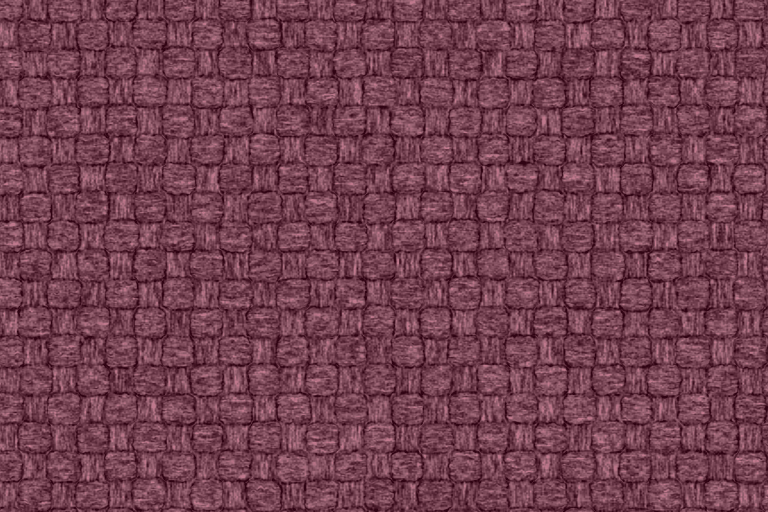
Reproduce this texture procedurally as a WebGL 1 fragment shader.

```glsl
precision highp float;
// Coarse plum basket weave: rounded weft pads on a checkerboard, with bundles
// of upright warp threads showing between them. Pads are distance functions;
// stretched value noise gives the fibres, flecks and uneven edges.

uniform vec2 u_resolution;

float hash(vec2 p) {
  vec3 q = fract(p.xyx * vec3(0.1031, 0.1030, 0.0973));
  q += dot(q, q.yzx + 33.33);
  return fract((q.x + q.y) * q.z);
}

float noise(vec2 p) {
  vec2 i = floor(p), f = fract(p);
  f = f * f * (3.0 - 2.0 * f);
  return mix(mix(hash(i), hash(i + vec2(1.0, 0.0)), f.x),
             mix(hash(i + vec2(0.0, 1.0)), hash(i + vec2(1.0, 1.0)), f.x), f.y);
}

float roundedBox(vec2 p, vec2 halfSize, float radius) {
  vec2 q = abs(p) - halfSize + radius;
  return length(max(q, 0.0)) + min(max(q.x, q.y), 0.0) - radius;
}

void main() {
  // Weave cells, counted from the top left
  vec2 uv = gl_FragCoord.xy / u_resolution;
  vec2 p = vec2(uv.x, 1.0 - uv.y) * vec2(26.85, 17.8) + vec2(0.26, 0.286);
  float pixel = 17.8 / u_resolution.y;

  // Slow drift of the yarns and fine fraying of their edges
  vec2 w = p + 0.1 * (vec2(noise(p * 0.6), noise(p * 0.6 + 40.0)) - 0.5);
  w += 0.07 * (vec2(noise(p * 8.0 + 9.0), noise(p * 8.0 + 70.0)) - 0.5);

  // Nearest weft pad, on cells of even parity
  float d = 10.0;
  vec2 id = vec2(0.0), local = vec2(0.0);
  for (int j = -1; j <= 1; j++) {
    for (int i = -1; i <= 1; i++) {
      vec2 cell = floor(w) + vec2(float(i), float(j));
      if (mod(cell.x + cell.y, 2.0) < 0.5) {
        vec2 l = w - cell - 0.5;
        vec2 size = vec2(0.53, 0.51) + 0.04 * vec2(hash(cell + 3.0), hash(cell + 8.0));
        float padDistance = roundedBox(l, size, 0.27);
        if (padDistance < d) {
          d = padDistance;
          id = cell;
          local = l;
        }
      }
    }
  }

  // Weft pad: sideways fibres that bow with its bulge, long pale flecks
  vec2 f = vec2(local.x, local.y * (1.0 + 0.6 * local.x * local.x)) + id * 7.3;
  float weft = 0.59 + 0.42 * (noise(f * vec2(3.0, 11.0)) - 0.5)
             + 0.55 * (noise(f * vec2(6.0, 17.0) + 31.0) - 0.5)
             + 0.06 * (hash(id + 17.0) - 0.5);
  weft += 0.3 * smoothstep(0.72, 0.95, noise(vec2(p.x * 1.5, p.y * 9.0) + 55.0));
  weft *= 0.75 + 0.25 * smoothstep(0.0, 0.13, -d);
  weft -= 0.06 * smoothstep(0.15, 0.5, local.y);

  // Warp bundle: upright threads, dark where they dive under the pads
  float warp = 0.62 + 0.7 * (noise(p * vec2(12.0, 2.0) + 90.0) - 0.5)
             + 0.55 * (noise(p * vec2(17.0, 5.0) + 12.0) - 0.5)
             + 0.06 * (hash(floor(w) + 61.0) - 0.5);
  warp *= 0.55 + 0.45 * smoothstep(0.0, 0.14, d);

  // Layering, broken dark crease, grain and faint shade changes
  float tone = mix(weft, warp, smoothstep(-pixel, pixel, d));
  float crease = 1.0 - smoothstep(0.01, 0.03 + pixel, abs(d - 0.01));
  tone -= 0.36 * crease * smoothstep(0.15, 0.8, noise(p * 6.0 + 33.0));
  tone += 0.5 * (noise(p * 16.0 + 20.0) - 0.5) + 0.04 * (noise(p * 0.35 + 5.0) - 0.5);

  vec3 shadowPlum = vec3(0.23, 0.05, 0.11);
  vec3 dustyRose = vec3(0.63, 0.42, 0.48);
  vec3 colour = mix(shadowPlum, dustyRose, clamp(tone + 0.02, -0.1, 1.2));
  // Brightest fibres turn pinker
  colour += vec3(0.04, -0.02, 0.0) * smoothstep(0.85, 1.2, tone);
  gl_FragColor = vec4(colour, 1.0);
}
```
